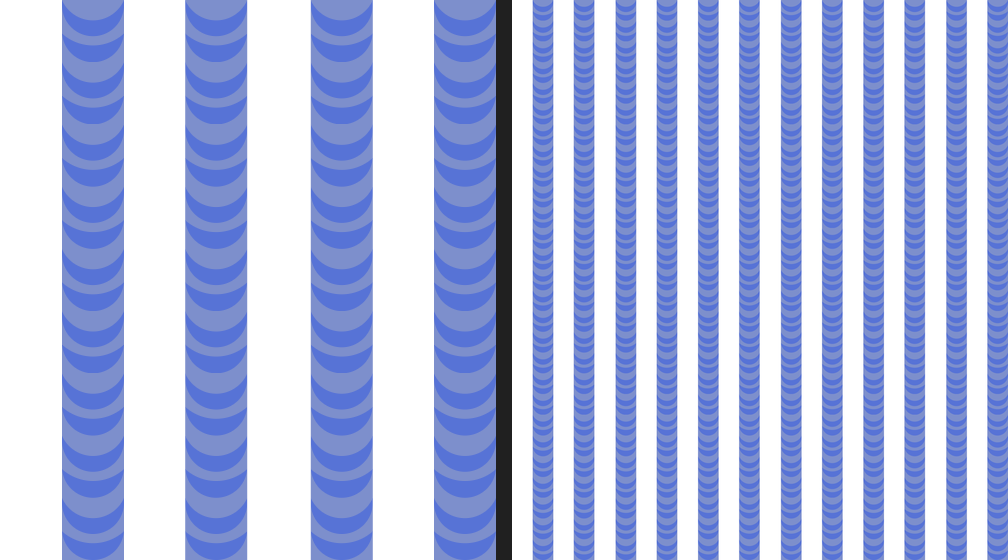
Left: one tile. Right: repeated 3 by 3.
Give the GLSL for this pattern, as a Shadertoy shader.

```glsl
// Vertical blue bars on white, each filled with a stack of alternating hanging crescents.
#define COLUMNS 4.0
#define ROWS 9.0
#define NUDGE 0.025                    // shift of the two middle bars, in bar half-widths
#define PAPER vec3(1.0)
#define BAR_COLOR vec3(0.49, 0.56, 0.80)
#define CRESCENT_COLOR vec3(0.34, 0.45, 0.84)
// Crescents: outer bottom, inner bottom, inner radius, in bar half-widths
#define DEEP_CRESCENT vec3(1.164, 0.656, 1.094)
#define SHALLOW_CRESCENT vec3(2.0, 1.461, 1.497)

// Coverage of a shape from its signed distance and the pixel size
float coverage(float dist, float pixel) {
    return clamp(0.5 - dist / pixel, 0.0, 1.0);
}

// Round-bottomed strip of half-width 1, minus a circle; y points down
float crescent(vec2 p, vec3 shape) {
    vec2 q = vec2(p.x, max(p.y - shape.x + 1.0, 0.0));
    float outer = length(q) - 1.0;
    float inner = length(p - vec2(0.0, shape.y - shape.z)) - shape.z;
    return max(outer, -inner);
}

void mainImage(out vec4 fragColor, in vec2 fragCoord) {
    vec2 uv = fragCoord / iResolution.xy;
    float pixel = 2.0 * ROWS / iResolution.y;

    // Nearest bar, wrapping at the canvas edges; bars are half a column wide
    float across = uv.x * COLUMNS - 0.75;
    float nearest = floor(across + 0.5);
    float column = mod(nearest, COLUMNS);
    float shift = column == 1.0 ? -NUDGE : column == 2.0 ? NUDGE : 0.0;

    // Local position: x in bar half-widths from its axis, y from 0 to 2 downward
    vec2 p = vec2((across - nearest) * 4.0 - shift,
                  fract((1.0 - uv.y) * ROWS) * 2.0);

    // Two crescents per repeat, laid over the bar
    float crescents = min(crescent(p, DEEP_CRESCENT), crescent(p, SHALLOW_CRESCENT));
    vec3 color = mix(BAR_COLOR, CRESCENT_COLOR, coverage(crescents, pixel));
    color = mix(PAPER, color, coverage(abs(p.x) - 1.0, pixel));
    fragColor = vec4(color, 1.0);
}
```
